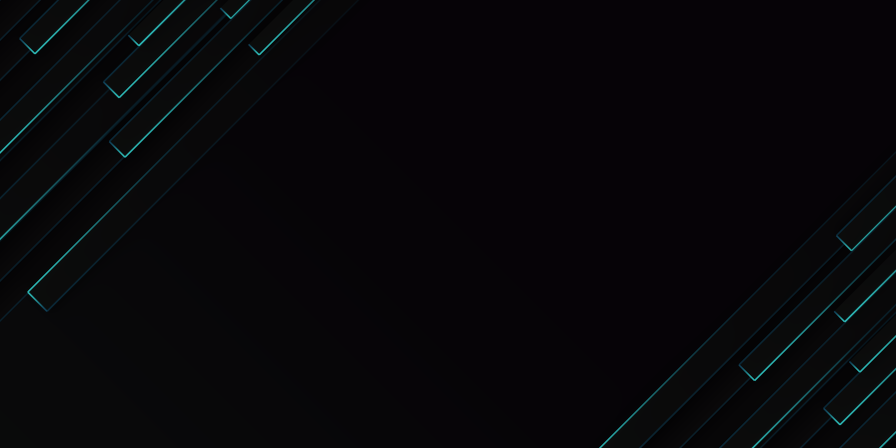
Give the GLSL for this background, as a Shadertoy shader.

```glsl
// Dark backdrop with diagonal, glowing-edged bars in two opposite corners.
// Axes turned by 45 degrees give each bar a start, a width and a tip;
// faint parallel seams repeat beneath them, and bars are layered on top.

const vec3 TEAL = vec3(0.17, 0.70, 0.69);
const vec3 BLUE = vec3(0.04, 0.16, 0.22);
const vec3 FILL = vec3(0.043, 0.046, 0.045);

// Antialiased thin line, with distance measured in canvas heights.
float thinLine(float dist) {
    float pixel = 1.0 / iResolution.y;
    return clamp((0.0018 + 0.5 * pixel - abs(dist)) / pixel, 0.0, 1.0);
}

// Antialiased inside mask for a signed distance.
float inside(float dist) {
    return clamp(0.5 - dist * iResolution.y, 0.0, 1.0);
}

// q = (across, along); bar = (dim edge, signed width to bright edge, tip).
void drawBar(inout vec3 color, vec2 q, vec3 bar) {
    float width = abs(bar.y);
    float t = (q.x - bar.x) / bar.y;
    float along = q.y - bar.z;
    float reach = max(along, 0.0);
    float side = (abs(t - 0.5) - 0.5) * width * 0.7071;
    float tip = -along * 0.7071;
    float fade = exp(-pow(reach / 0.38, 2.0));

    // Soft shadow beyond the bar, then its dark face.
    float shadow = exp(-max(side, 0.0) * 80.0) * smoothstep(-0.02, 0.03, along);
    color *= 1.0 - 0.45 * shadow * (0.2 + 0.8 * fade);
    vec3 face = mix(vec3(0.026, 0.018, 0.028), FILL, exp(-reach * 0.9));
    color = mix(color, face, inside(max(side, tip)));

    // Lit long edge, faint opposite edge and a blended tip.
    float brightEdge = (t - 1.0) * width * 0.7071;
    float dimEdge = t * width * 0.7071;
    float beyondTip = inside(tip);
    float onTip = thinLine(tip) * inside(side);
    float persist = exp(-max(reach - 0.5, 0.0) * 1.0);
    vec3 lit = mix(BLUE * 0.85, TEAL, fade);
    float dim = smoothstep(0.05, 0.065, width) * exp(-reach);
    color = mix(color, BLUE, thinLine(dimEdge) * beyondTip * dim);
    color = mix(color, mix(BLUE * 1.5, TEAL, smoothstep(0.0, 0.9, t)), onTip);
    color = mix(color, lit, thinLine(brightEdge) * beyondTip * persist);
    color += TEAL * 0.025 * exp(-abs(brightEdge) * 180.0) * beyondTip * fade;
}

void mainImage(out vec4 fragColor, in vec2 fragCoord) {
    vec2 p = fragCoord / iResolution.y;
    vec2 q = vec2(p.x + 1.0 - p.y, p.x + p.y - 1.0);

    // Near-black violet base, greyer towards the lower left.
    float lift = smoothstep(0.7, -1.1, q.y);
    vec3 color = mix(vec3(0.022, 0.013, 0.026), vec3(0.036, 0.038, 0.041), lift);

    // Evenly spaced seams in the two corners.
    bool rightCorner = q.x > 1.5;
    float phase = (rightCorner ? q.x - 2.339 : q.x) / 0.0896;
    float corner = rightCorner ? inside(-phase * 0.06) : inside(q.x - 0.72);
    float cell = fract(phase);
    float seam = (0.5 - abs(cell - 0.5)) * 0.0896 * 0.7071;
    vec3 panel = mix(vec3(0.016, 0.012, 0.018), vec3(0.038, 0.034, 0.037), cell);
    color = mix(color, panel, corner);
    color = mix(color, BLUE, thinLine(seam) * corner * 0.7);

    // Upper left bars.
    vec3 leftBars[9] = vec3[9](
        vec3(0.268, 0.073, -0.36), vec3(0.443, 0.091, -0.68),
        vec3(0.130, 0.068, -0.042), vec3(0.414, 0.070, 0.048),
        vec3(0.365, 0.047, 0.208), vec3(0.510, 0.047, 0.474),
        vec3(0.560, 0.070, -0.072), vec3(0.800, -0.086, -0.590),
        vec3(0.654, 0.047, 0.456));
    for (int i = 0; i < 9; i++) drawBar(color, q, leftBars[i]);

    // Lower right bars.
    vec3 rightBars[8] = vec3[8](
        vec3(2.428, -0.089, 0.24), vec3(2.607, 0.073, 0.58),
        vec3(2.875, 0.089, 0.85), vec3(2.393, 0.068, 1.341),
        vec3(2.464, 0.070, 0.835), vec3(2.557, 0.047, 1.167),
        vec3(2.750, 0.073, 0.927), vec3(2.703, 0.047, 1.089));
    for (int i = 0; i < 8; i++) drawBar(color, q, rightBars[i]);

    fragColor = vec4(color, 1.0);
}
```
